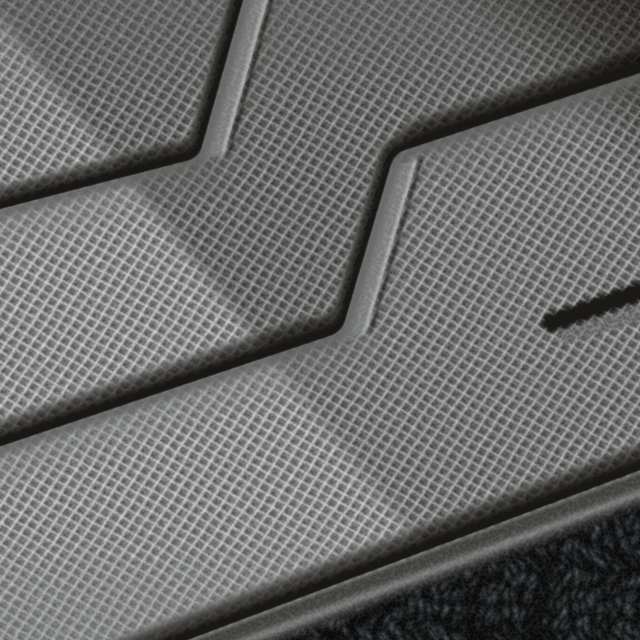
Reproduce this texture procedurally as a WebGL 1 fragment shader.

```glsl
precision highp float;
// Woven rubber tread: stepped diagonal blocks, smooth slots and a dark carpet corner.
uniform vec2 u_resolution;

const vec2 WEAVE_PERIOD = vec2(0.0168, 0.0145);
const vec2 WEAVE_ANGLE = vec2(0.98, -0.52);  // thread directions, radians
const float WEAVE_CONTRAST = 0.33;
const float SLOT_WIDTH = 0.041;
const float CORNER_ROUND = 0.016;
const float FACET_OFFSET = 0.606;
const vec2 FACET_NORMAL = vec2(0.78, 0.62);
const float LIT_SHADE = 0.51;
const float DIM_SHADE = 0.41;
const float CARPET_CELLS = 50.0;
const float GRAIN_CELLS = 170.0;

vec2 hash2(vec2 p) {
  vec3 q = fract(vec3(p.xyx) * vec3(0.1031, 0.1030, 0.0973));
  q += dot(q, q.yzx + 33.33);
  return fract((q.xx + q.yz) * q.zy);
}

// Distance to the nearest scattered cell point
float cellular(vec2 p) {
  vec2 cell = floor(p), f = fract(p);
  float nearest = 2.0;
  for (int j = -1; j <= 1; j++) {
    for (int i = -1; i <= 1; i++) {
      vec2 o = vec2(float(i), float(j));
      nearest = min(nearest, length(o + hash2(cell + o) - f));
    }
  }
  return nearest;
}

// Signed distance from the line a-b, positive on its right side
float rightOf(vec2 p, vec2 a, vec2 b) {
  vec2 d = normalize(b - a);
  return dot(p - a, vec2(d.y, -d.x));
}

float smoothMin(float a, float b) {
  float h = max(CORNER_ROUND - abs(a - b), 0.0) / CORNER_ROUND;
  return min(a, b) - h * h * CORNER_ROUND * 0.25;
}

float smoothMax(float a, float b) { return -smoothMin(-a, -b); }

float segment(vec2 p, vec2 a, vec2 b) {
  vec2 d = b - a;
  return length(p - a - d * clamp(dot(p - a, d) / dot(d, d), 0.0, 1.0));
}

// Thin crest with one shaded flank
float thread(float x) {
  float wave = 0.5 + 0.5 * cos(6.28318 * x);
  return wave * wave * wave - 0.22 * sin(6.28318 * x) * (1.0 - wave);
}

// Raised crossed threads; the steep family is the stronger
float weave(vec2 p, float grain) {
  p += 0.0013 * sin(p.yx * vec2(23.0, 19.0)) + 0.0005 * sin(p.yx * vec2(111.0, 97.0));
  float u = dot(p, vec2(-sin(WEAVE_ANGLE.x), cos(WEAVE_ANGLE.x))) / WEAVE_PERIOD.x;
  float v = dot(p, vec2(-sin(WEAVE_ANGLE.y), cos(WEAVE_ANGLE.y))) / WEAVE_PERIOD.y;
  float a = thread(-u), b = thread(v) * 0.85;
  return max(a, b) + 0.35 * min(a, b) - 0.33 + 0.25 * grain;
}

// Textured block wall, a thin black gap, then a narrow smooth ledge
float seam(float shade, float d, float wall, float threads) {
  float inside = 1.0 - smoothstep(0.000, 0.005, d);
  float rough = d + 0.005 * threads;
  shade *= 1.0 - 0.58 * smoothstep(-wall, -wall * 0.45, rough) * inside;
  shade = mix(shade, 0.09, smoothstep(-wall * 0.42, -wall * 0.14, rough) * inside);
  float ledge = smoothstep(0.001, 0.006, d) * (1.0 - smoothstep(0.008, 0.026, d));
  return mix(shade, 0.39, 0.8 * ledge);
}

// Smooth sloping slot with a bright far rim
float slot(float shade, float across, float ends, float grain) {
  float body = smoothstep(0.001, 0.006, across)
             * (1.0 - smoothstep(SLOT_WIDTH - 0.002, SLOT_WIDTH + 0.001, across)) * ends;
  float rim = exp(-pow((across - SLOT_WIDTH + 0.004) / 0.0035, 2.0));
  float shadow = exp(-pow((across - SLOT_WIDTH - 0.005) / 0.004, 2.0)) * ends;
  shade *= 1.0 - 0.45 * shadow;
  return mix(shade, 0.51 + 0.15 * rim + 0.10 * grain, body);
}

void main() {
  vec2 p = gl_FragCoord.xy / u_resolution;
  float grain = cellular(p * GRAIN_CELLS + 0.6 * sin(p.yx * 140.0)) - 0.45;

  // Block edges
  float lowA = rightOf(p, vec2(0.0, 0.676), vec2(0.305, 0.755));
  float sideA = rightOf(p, vec2(0.308, 0.755), vec2(0.377, 1.0));
  float lowB = rightOf(p, vec2(0.0, 0.305), vec2(0.527, 0.482));
  float sideB = rightOf(p, vec2(0.533, 0.488), vec2(0.609, 0.746));
  float highB = rightOf(p, vec2(0.638, 0.770), vec2(1.0, 0.889));
  float stepB = smoothMin(sideB, highB);
  float edgeA = smoothMax(lowA, sideA);
  float edgeB = smoothMax(lowB, stepB);
  float edgeD = rightOf(p, vec2(0.286, 0.0), vec2(1.0, 0.268));

  // Lit and dim facets under the weave
  float threads = weave(p, grain);
  float facetLine = dot(p, FACET_NORMAL) - FACET_OFFSET + 0.008 * threads;
  float facet = smoothstep(-0.014, 0.014, facetLine);
  float shade = mix(LIT_SHADE, DIM_SHADE, facet);
  shade -= 0.03 * facet * smoothstep(0.0, 0.02, -edgeB);
  shade -= 0.03 * (1.0 - facet) * smoothstep(0.0, 0.02, -edgeA);
  shade += 0.02 * facet * smoothstep(0.0, 0.03, edgeB);
  shade *= 1.0 - 0.5 * smoothstep(1.65, 2.0, p.x + p.y);

  // Threads fade with focus and where the sheet flattens beyond a seam
  float focus = 1.0 - 0.45 * smoothstep(0.28, 0.5, abs(p.y - 0.5));
  float pastSeam = min(edgeA > 0.0 ? edgeA : 1.0, edgeB > 0.0 ? edgeB : 1.0);
  focus *= mix(0.5, 1.0, smoothstep(0.01, 0.09, pastSeam));
  shade += WEAVE_CONTRAST * focus * threads * (0.35 + shade) + 0.08 * grain;

  // Slots and seams; side walls are steeper than the lower ones
  shade = slot(shade, sideA, 1.0 - smoothstep(0.0, 0.014, lowA), grain);
  shade = slot(shade, sideB, (1.0 - smoothstep(0.008, 0.024, lowB)) * smoothstep(0.016, 0.028, highB), grain);
  float wallA = mix(0.022, 0.038, smoothstep(-0.03, 0.03, lowA - sideA));
  float wallB = mix(0.022, 0.044, smoothstep(-0.03, 0.03, max(lowB - stepB, sideB - highB - 0.03)));
  shade = seam(shade, edgeA, wallA, threads);
  shade = seam(shade, edgeB, wallB, threads);
  shade = seam(shade, edgeD, 0.044, threads);

  // Short notch at the right
  float notch = segment(p, vec2(0.862, 0.496), vec2(1.05, 0.562));
  float lip = segment(p, vec2(0.885, 0.475), vec2(1.05, 0.528));
  shade = mix(shade, 0.43 + 0.2 * grain, 0.8 * (1.0 - smoothstep(0.006, 0.018, lip)));
  shade = mix(shade, 0.10, 1.0 - smoothstep(0.009, 0.022, notch + 0.003 * threads));

  // Outer ledge, rim and carpet
  float ledge = 0.27 + 0.20 * exp(-pow((edgeD - 0.036) / 0.008, 2.0)) + 0.10 * grain;
  shade = mix(shade, ledge, smoothstep(0.004, 0.012, edgeD));
  vec2 bent = p + 0.008 * sin(p.yx * 47.0) + 0.004 * sin(p.yx * 103.0);
  float fibre = 1.0 - cellular(bent * vec2(1.5, 0.9) * CARPET_CELLS);
  float clump = 1.0 - cellular(bent * CARPET_CELLS * 0.4 + 7.0);
  float carpet = 0.05 + 0.30 * fibre * fibre * clump + 0.12 * max(grain, -0.3);
  float onCarpet = smoothstep(0.042, 0.062, edgeD + 0.012 * (fibre - 0.5));
  shade = mix(shade, carpet, onCarpet);

  // Warm darks, cool lights
  shade = clamp(shade, 0.04, 0.8);
  vec3 tint = mix(vec3(1.05, 1.0, 0.93), vec3(0.985, 1.0, 0.995), smoothstep(0.1, 0.5, shade));
  tint = mix(tint, vec3(0.95, 1.0, 1.04), onCarpet);
  gl_FragColor = vec4(shade * tint, 1.0);
}
```
